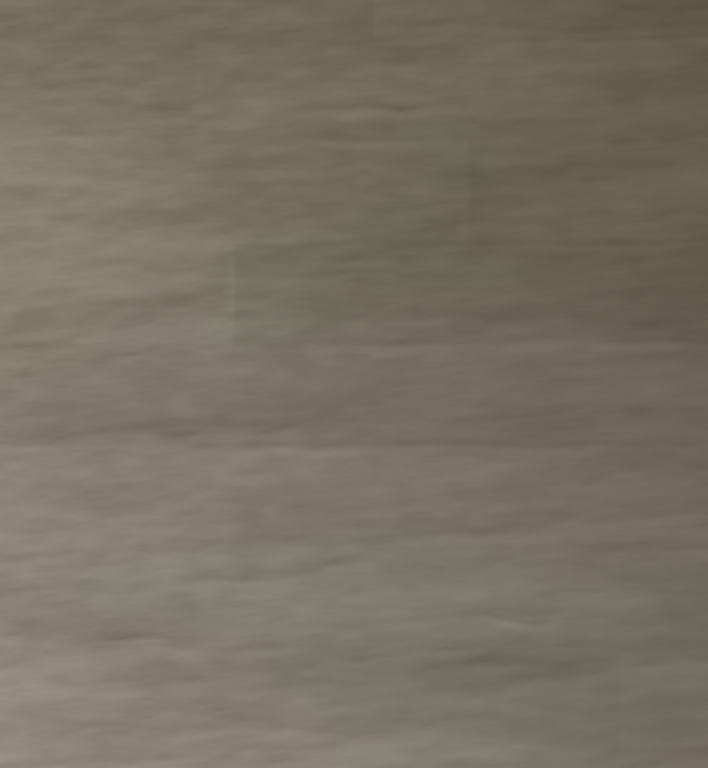
Reproduce this texture procedurally as a WebGL 1 fragment shader.

```glsl
precision highp float;

// Soft-focus greige wood floor: long horizontal planks with staggered joints.
// Stretched value noise gives cloudy bands, tilted grain and broken dark veins;
// a diagonal falloff lights the lower left and dims the upper right.

uniform vec2 u_resolution;

const vec3  WOOD_COLOR    = vec3(0.471, 0.440, 0.386);
const vec3  GREEN_TINT    = vec3(-0.022, 0.006, 0.002);
const vec2  LIGHT_SLOPE   = vec2(-0.118, -0.082);
const float COOL_SHIFT    = 0.025;   // extra blue towards the bottom
const float PLANK_HEIGHT  = 0.133;
const float PLANK_LENGTH  = 0.95;
const float ROW_OFFSET    = 0.022;
const float PLANK_CONTRAST = 0.034;
const float CLOUD_CONTRAST = 0.085;
const float GRAIN_CONTRAST = 0.058;
const float FIBER_CONTRAST = 0.058;
const float VEIN_DEPTH    = 0.060;
const float SEAM_DEPTH    = 0.024;
const float GRAIN_TILT    = 0.07;
const float EDGE_SOFTNESS = 0.005;

float hash(vec2 p) {
  vec3 q = fract(p.xyx * vec3(0.1031, 0.1030, 0.0973));
  q += dot(q, q.yzx + 33.33);
  return fract((q.x + q.y) * q.z);
}

float noise(vec2 p) {
  vec2 i = floor(p);
  vec2 f = fract(p);
  f = f * f * (3.0 - 2.0 * f);
  float low = mix(hash(i), hash(i + vec2(1.0, 0.0)), f.x);
  float high = mix(hash(i + vec2(0.0, 1.0)), hash(i + vec2(1.0, 1.0)), f.x);
  return mix(low, high, f.y);
}

// Layered noise, centred on zero
float fbm(vec2 p) {
  float sum = 0.0;
  float amplitude = 0.5;
  for (int i = 0; i < 4; i++) {
    sum += amplitude * (noise(p) - 0.5);
    p = mat2(1.6, 0.15, -0.15, 1.9) * p + 17.3;
    amplitude *= 0.52;
  }
  return sum;
}

// Ridges along the grain, frayed and kept only in scattered patches
float veins(vec2 p, float seed) {
  vec2 q = vec2(p.x * 2.0, p.y * 25.0) + seed * 37.0;
  q.y += 0.8 * fbm(p * vec2(14.0, 30.0) + seed);
  float ridge = 1.0 - abs(2.0 * noise(q) - 1.0);
  float patches = smoothstep(0.50, 0.85, noise(p * vec2(4.0, 11.0) + seed * 19.0 + 5.0));
  float fray = smoothstep(0.15, 0.75, noise(p * vec2(17.0, 50.0) + 9.0));
  return pow(ridge, 3.0) * patches * mix(0.35, 1.0, fray);
}

void main() {
  vec2 uv = gl_FragCoord.xy / u_resolution;
  vec2 p = gl_FragCoord.xy / u_resolution.y;

  // Plank layout, with ragged seams
  float waver = 0.016 * fbm(p * vec2(14.0, 20.0));
  float rowPos = (p.y + waver - ROW_OFFSET) / PLANK_HEIGHT;
  float row = floor(rowPos);
  float nearRow = floor(rowPos + 0.5);
  float along = p.x / PLANK_LENGTH + hash(vec2(row + 20.0, 7.0));
  float plankSeed = hash(vec2(row + 31.0, floor(along) + 11.0));
  float seamDist = (fract(rowPos + 0.5) - 0.5) * PLANK_HEIGHT;
  float jointDist = (fract(along + 0.5) - 0.5) * PLANK_LENGTH;

  // Tone of the planks above and below the nearest seam, softly blended
  float across = smoothstep(-EDGE_SOFTNESS, EDGE_SOFTNESS, seamDist);
  float tone = 0.0;
  for (int k = 0; k < 2; k++) {
    float r = nearRow - 1.0 + float(k);
    float x = p.x / PLANK_LENGTH + hash(vec2(r + 20.0, 7.0));
    float joint = floor(x + 0.5);
    float side = smoothstep(-EDGE_SOFTNESS, EDGE_SOFTNESS, x - joint + 0.4 * waver);
    float plankTone = mix(hash(vec2(r + 31.0, joint + 10.0)),
                          hash(vec2(r + 31.0, joint + 11.0)), side) - 0.5;
    tone += plankTone * (k == 0 ? 1.0 - across : across);
  }

  // Wood figure: broad clouds, tilted streaks and short fine fibers
  vec2 g = p - vec2(0.0, GRAIN_TILT * p.x);
  float cloud = fbm(p * vec2(1.8, 9.0) + 3.0);
  float grain = fbm(g * vec2(6.0, 44.0) + 23.0);
  float fiber = fbm(vec2(p.x + p.y * 0.6, p.y - p.x * 0.12) * vec2(27.0, 92.0));

  // Veins fade out before they reach a plank edge
  vec2 v = p - vec2(0.0, 2.0 * GRAIN_TILT * plankSeed * p.x);
  float inside = smoothstep(0.0, 0.018, abs(seamDist)) * smoothstep(0.0, 0.02, abs(jointDist));
  float vein = inside * (0.5 * veins(v + vec2(0.0, 0.008), plankSeed) - veins(v, plankSeed));

  // Broken seams: a dark line with a pale lower lip in a few stretches
  float seamMask = smoothstep(0.42, 0.85, noise(vec2(p.x * 6.0, nearRow * 3.7)));
  seamMask *= mix(0.4, 1.0, noise(p * vec2(30.0, 12.0)));
  float seam = exp(-pow(seamDist / 0.005, 2.0));
  float lip = exp(-pow((seamDist + 0.010) / 0.006, 2.0));

  float light = dot(uv - 0.5, LIGHT_SLOPE);
  light += PLANK_CONTRAST * tone + CLOUD_CONTRAST * cloud;
  light += GRAIN_CONTRAST * grain + FIBER_CONTRAST * fiber * (1.3 - 0.7 * uv.x);
  light += VEIN_DEPTH * vein + SEAM_DEPTH * seamMask * (0.8 * lip - seam);

  vec3 color = WOOD_COLOR + light;
  color += GREEN_TINT * fbm(p * vec2(3.0, 5.0) + 41.0);
  color.b += COOL_SHIFT * (0.5 - uv.y);
  gl_FragColor = vec4(color, 1.0);
}
```
